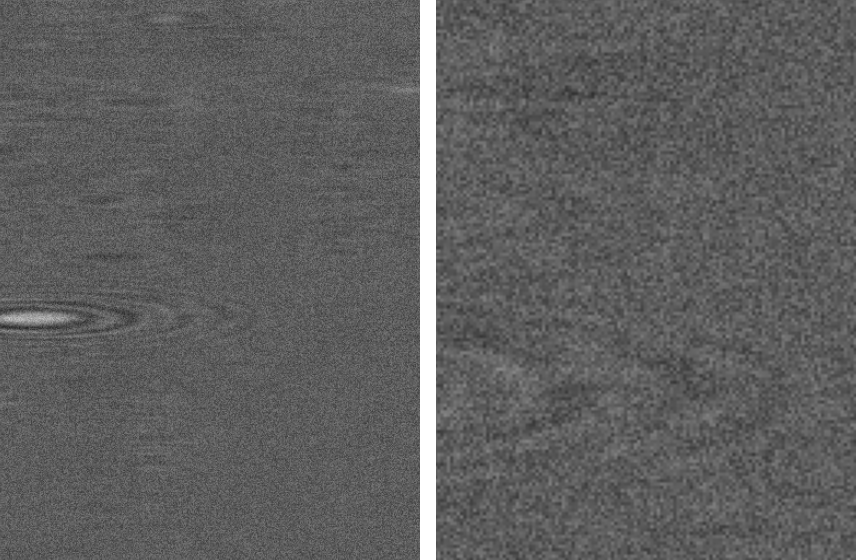
Left: the whole. Right: its middle third, enlarged.
This texture is drawn by a WebGL 1 fragment shader. Its source:

```glsl
precision highp float;
// Grainy grey film with faint horizontal streaks and flattened diffraction ripples.
uniform vec2 u_resolution;

const float BASE_GREY = 0.362;
const float GRAINS_ACROSS = 384.0;
const float HEIGHT = 1.3333;

float hash(vec2 p) {
  vec3 q = fract(vec3(p.xyx) * vec3(0.1031, 0.1030, 0.0973));
  q += dot(q, q.yzx + 33.33);
  return fract((q.x + q.y) * q.z);
}

float valueNoise(vec2 p) {
  vec2 cell = floor(p);
  vec2 f = fract(p);
  f = f * f * (3.0 - 2.0 * f);
  float low = mix(hash(cell), hash(cell + vec2(1.0, 0.0)), f.x);
  float high = mix(hash(cell + vec2(0.0, 1.0)), hash(cell + 1.0), f.x);
  return mix(low, high, f.y);
}

// Signed noise in -1..1
float signedNoise(vec2 p) {
  return 2.0 * valueNoise(p) - 1.0;
}

// Two layers of fine grain give a bell-shaped spread
float grain(vec2 p) {
  vec2 g = p * GRAINS_ACROSS + 0.2;
  return valueNoise(g) + valueNoise(g + vec2(517.0, 291.0)) - 1.0;
}

float glow(vec2 p, vec2 center, vec2 size) {
  vec2 q = (p - center) / size;
  return exp(-dot(q, q));
}

// Elliptic rings that tighten and fade outwards
float ripple(vec2 p, vec2 center, vec2 size, float falloff) {
  vec2 q = (p - center) / size;
  float r = length(q);
  float fade = exp(-falloff * r) * (1.0 - smoothstep(2.5, 4.5, r));
  return cos(2.6 * r * r) * fade;
}

// Ripples strewn over a jittered grid with random sign and strength
float scatteredRipples(vec2 p) {
  float sum = 0.0;
  for (int row = 0; row < 7; row++) {
    for (int col = 0; col < 3; col++) {
      vec2 id = vec2(float(col), float(row));
      vec2 jitter = vec2(hash(id + 11.3), hash(id + 47.9));
      vec2 center = (id + jitter) * vec2(0.38, 0.19) - vec2(0.06, 0.0);
      vec2 size = vec2(0.09, 0.016) * mix(0.7, 1.2, hash(id + 83.1));
      float side = sign(hash(id + 29.7) - 0.5);
      float calm = smoothstep(0.2, 0.7, center.x) * (1.0 - smoothstep(0.4, 1.0, center.y));
      float strength = side * mix(0.025, 0.085, hash(id + 61.7)) * (1.0 - 0.8 * calm);
      sum += strength * ripple(p, center, size, 0.95);
    }
  }
  return sum;
}

// Broad mottling, soft flecks and thin drawn-out lines
float streaks(vec2 p, float activity) {
  float patches = smoothstep(0.35, 0.8, valueNoise(p * vec2(5.0, 11.0) + 7.0));
  float broad = 0.012 * signedNoise(p * vec2(4.0, 9.0) + 31.0);
  float flecks = 0.022 * signedNoise(p * vec2(22.0, 75.0) + 53.0);
  float lines = 0.034 * signedNoise(p * vec2(11.0, 150.0) + 19.0);
  return broad * activity + (flecks + lines) * activity * mix(0.25, 1.0, patches);
}

// Faint row and column banding
float weave(vec2 p) {
  float rows = signedNoise(vec2(p.x * 3.0, p.y * 190.0));
  float columns = signedNoise(vec2(p.x * 190.0, p.y * 3.0) + 71.0);
  return 0.005 * (rows + columns);
}

void main() {
  vec2 p = gl_FragCoord.xy / u_resolution.x;
  p.y *= HEIGHT * u_resolution.x / u_resolution.y;

  // The lower right stays quiet
  float quiet = smoothstep(0.25, 0.7, p.x) * (1.0 - smoothstep(0.5, 0.95, p.y));
  float activity = 1.0 - 0.75 * quiet;

  // Uneven medium bends the rings slightly
  vec2 bend = vec2(0.012, 0.002) * signedNoise(p * vec2(16.0, 45.0));
  vec2 warped = p + bend;

  float grey = BASE_GREY + streaks(p, activity) + weave(p);
  grey += scatteredRipples(warped);

  // Bright main ripple with its hot left end, and a pale streak at the right
  grey += 0.27 * ripple(warped, vec2(0.08, 0.575), vec2(0.125, 0.021), 0.9);
  grey += 0.06 * ripple(warped, vec2(0.14, 0.58), vec2(0.16, 0.03), 0.45);
  grey += 0.18 * glow(p, vec2(0.02, 0.574), vec2(0.035, 0.009));
  grey += 0.13 * glow(warped, vec2(0.97, 1.12), vec2(0.06, 0.007));

  grey += 0.13 * grain(p);
  gl_FragColor = vec4(vec3(clamp(grey, 0.0, 1.0)), 1.0);
}
```
